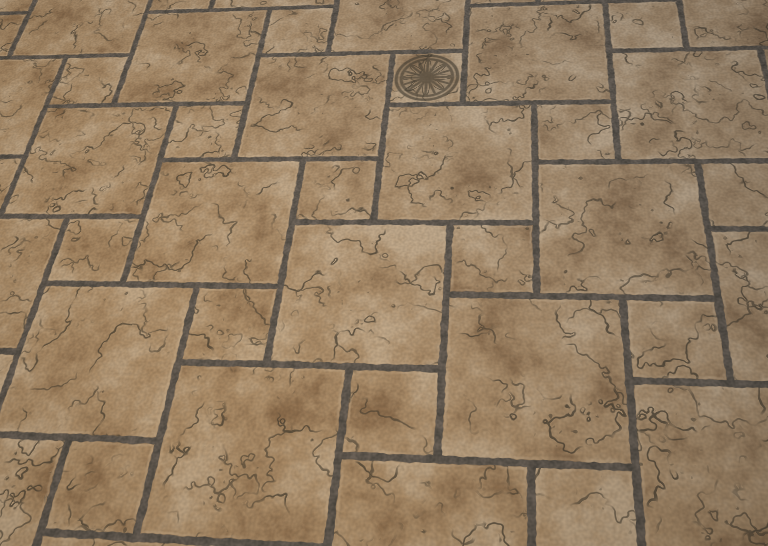
Write a WebGL 2 fragment shader that draws this texture.

```glsl
#version 300 es
precision highp float;
// Hopscotch floor of large and small veined stone tiles with dark grout, seen in perspective.
uniform vec2 u_resolution;
out vec4 outColor;

#define SMALL 0.52        // small tile side, the large side being 1
#define GROUT 0.021       // half width of a joint
#define CHIPPING 0.008    // raggedness of the tile edges
#define VEIN_WIDTH 0.0042 // half width of a crack
#define VEIN_SCALE 1.7
#define VEIN_DARKNESS 0.72
#define MOTTLE 0.85
#define MEDAL_CELL vec2(-1.0, 1.0)
#define MEDAL_RADIUS 0.225

const vec3 STONE = vec3(0.625, 0.510, 0.375);
const vec3 STONE_LIGHT = vec3(0.700, 0.605, 0.485);
const vec3 STONE_DARK = vec3(0.510, 0.395, 0.275);
const vec3 GROUT_LIGHT = vec3(0.41, 0.37, 0.33);
const vec3 GROUT_DARK = vec3(0.28, 0.26, 0.23);
const vec3 VEIN = vec3(0.25, 0.22, 0.17);

// Columns: one large side across, one large side down, and the origin corner.
const mat3 FLOOR_TO_VIEW = mat3(0.2692, -0.0092, -0.025,
                                -0.0971, 0.1923, -0.1022,
                                0.5348, 0.4066, 1.0);

vec2 hash2(vec2 p) {
    vec3 h = fract(p.xyx * vec3(0.1031, 0.1030, 0.0973));
    h += dot(h, h.yzx + 33.33);
    return fract((h.xx + h.yz) * h.zy);
}

float corner(vec2 cell, vec2 f) {
    float angle = 6.2832 * hash2(cell).x;
    return dot(vec2(cos(angle), sin(angle)), f);
}

// Gradient noise, centred on zero.
float noise(vec2 p) {
    vec2 i = floor(p), f = fract(p);
    vec2 s = f * f * f * (f * (f * 6.0 - 15.0) + 10.0), e = vec2(1, 0);
    return mix(mix(corner(i, f), corner(i + e, f - e), s.x),
               mix(corner(i + e.yx, f - e.yx), corner(i + 1.0, f - 1.0), s.x), s.y);
}

float fbm(vec2 p) {
    float sum = 0.0, gain = 0.55;
    for (int i = 0; i < 5; i++) {
        sum += gain * noise(p);
        p = mat2(1.6, 1.2, -1.2, 1.6) * p + 7.3;
        gain *= 0.55;
    }
    return sum;
}

// Broken cracks along the zero contour of a rough field.
float veins(vec2 p, float px) {
    vec2 e = vec2(0.004, 0);
    float n = fbm(p * VEIN_SCALE);
    vec2 slope = vec2(fbm((p + e) * VEIN_SCALE), fbm((p + e.yx) * VEIN_SCALE)) - n;
    float d = abs(n) * e.x / max(length(slope), 0.001);
    float width = VEIN_WIDTH * (1.0 + 2.2 * max(noise(p * 11.0 + 4.7), 0.0));
    float broken = smoothstep(-0.12, 0.18, noise(p * 2.7 + 31.4) + 0.5 * noise(p * 9.0));
    return broken * (1.0 - smoothstep(width - px, width + px, d));
}

// Single square: depth inside its edge.
float squareDepth(vec2 p, float side) {
    vec2 d = abs(p - 0.5 * side);
    return 0.5 * side - max(d.x, d.y);
}

// Engraved rosette of rings and petals.
float rosette(vec2 p, float px) {
    float r = length(p) / MEDAL_RADIUS, a = atan(p.y, p.x);
    float soft = px / MEDAL_RADIUS + 0.03;
    float petals = abs(r - 0.52 - 0.25 * cos(8.0 * a));
    float rings = min(abs(r - 0.96), min(abs(r - 0.80), abs(r - 0.20)));
    float spokes = abs(sin(8.0 * a)) * r * 0.16 + step(0.78, r);
    float line = 1.0 - smoothstep(0.02, 0.02 + soft, min(min(petals, rings), spokes));
    return (0.25 + 0.65 * line) * (1.0 - smoothstep(1.0, 1.0 + soft, r));
}

void main() {
    vec2 view = gl_FragCoord.xy / u_resolution.y;
    vec3 h = inverse(FLOOR_TO_VIEW) * vec3(view.x, 1.0 - view.y, 1.0);
    vec2 p = h.xy / h.z;
    float px = 0.5 * length(fwidth(p));

    // Find the enclosing tile on the skewed lattice.
    vec2 lattice = vec2(p.x + SMALL * p.y, SMALL * p.x - p.y) / (1.0 + SMALL * SMALL);
    float depth = -1.0, isSmall = 0.0;
    vec2 local = vec2(0), id = vec2(0);
    for (int k = 0; k < 8; k++) {
        vec2 cell = floor(lattice) + vec2(-(k & 1), (k >> 1) & 1);
        float small = float(k >> 2);
        vec2 q = p - cell.x * vec2(1, SMALL) - cell.y * vec2(SMALL, -1) - vec2(small, 0);
        float d = squareDepth(q, mix(1.0, SMALL, small));
        if (d > depth) { depth = d; local = q; id = cell; isSmall = small; }
    }
    vec2 seed = hash2(id + 40.0 + 17.0 * isSmall);
    vec2 stone = local + 23.0 * seed + 50.0;

    // Cloudy stone with fine grain and a tone for each tile.
    float cloud = MOTTLE * (1.1 * fbm(stone * 2.6 + 9.1) + 0.35 * fbm(stone * 14.0)) + 0.16 * (seed.x - 0.5);
    vec3 color = mix(STONE, STONE_LIGHT, smoothstep(-0.12, 0.38, cloud));
    color = mix(color, STONE_DARK, smoothstep(0.02, 0.5, -cloud));
    color *= 1.0 + 0.10 * noise(stone * 55.0);

    // Cracks and pits.
    float crack = max(veins(stone, px), 0.8 * veins(stone.yx + 13.7, px));
    float pits = smoothstep(0.40, 0.55, noise(stone * 24.0)) * smoothstep(0.1, 0.35, noise(stone * 3.1));
    color = mix(color, VEIN, VEIN_DARKNESS * max(crack, 0.7 * pits));
    if (isSmall > 0.5 && distance(id, MEDAL_CELL) < 0.5)
        color = mix(color, VEIN, 0.7 * rosette(local - 0.5 * SMALL, px));

    // Worn pale rim and ragged grout.
    float edge = depth - GROUT - CHIPPING * (noise(p * 9.0) + 0.8 * noise(p * 31.0));
    float rim = smoothstep(0.0, 0.006, edge) * (1.0 - smoothstep(0.008, 0.022, edge));
    color = mix(color, STONE_LIGHT * 1.08, 0.4 * rim * smoothstep(-0.3, 0.3, noise(p * 6.0)));
    vec3 joint = mix(GROUT_DARK, GROUT_LIGHT, clamp(0.55 + 0.7 * noise(p * 17.0) + 0.5 * noise(p * 60.0), 0.0, 1.0));
    color = mix(joint, color, smoothstep(-px, px, edge));

    // Uneven room light, cooler toward the far right.
    vec2 fromLight = view - vec2(0.55, 0.55);
    color *= 1.05 - 0.20 * dot(fromLight, fromLight);
    float cool = smoothstep(0.6, 2.2, view.x + view.y);
    color = mix(color, vec3(dot(color, vec3(0.3, 0.6, 0.1))), 0.25 * cool);
    outColor = vec4(color, 1.0);
}
```
